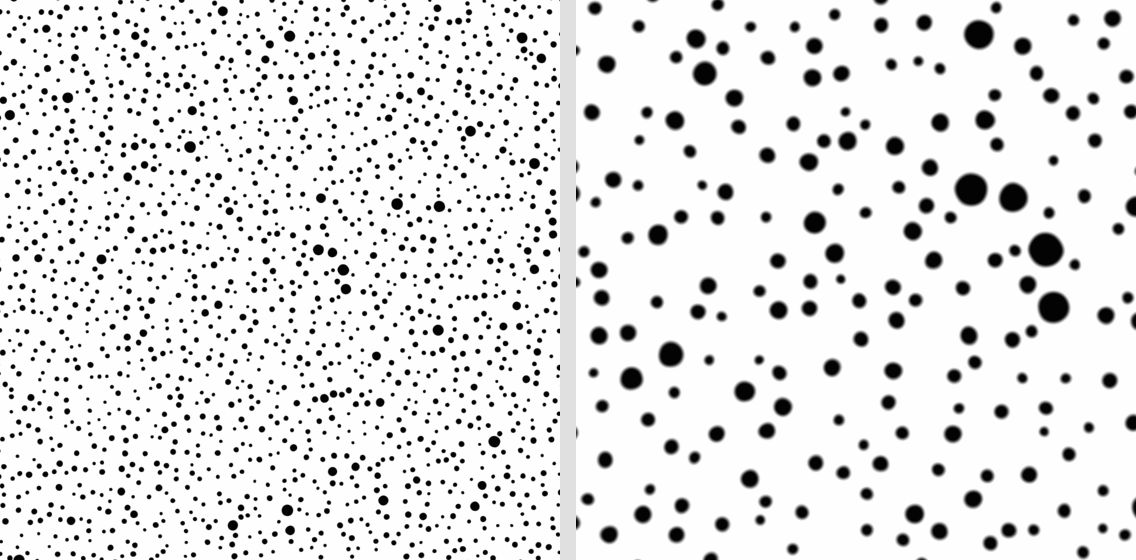
Left: the whole. Right: its middle third, enlarged.
Give the GLSL for this pattern, as a WebGL 1 fragment shader.

```glsl
precision highp float;
uniform vec2 u_resolution;

const vec3 PAPER = vec3(0.995);
const vec3 INK = vec3(0.012);
const float CELLS = 40.0;          // dots along one side of the canvas
const float GRID_ANGLE = 0.47;     // turns the grid so no rows show
const float JITTER = 0.88;         // scatter inside a cell
const float GAP = 0.30;            // free space kept between dots, in cells
const float RADIUS_MIN = 0.0026;   // radii in canvas units
const float RADIUS_SPREAD = 0.0030;
const float RADIUS_BIG = 0.0050;   // extra radius of the rare big dots
const float BIG_RARITY = 40.0;
const float EDGE = 0.0016;         // half width of the soft edge
const float WOBBLE = 0.035;        // unevenness of the outlines, in cells
const float WOBBLE_SCALE = 2.0;

vec3 hash3(vec2 p) {
  vec3 q = fract(p.xyx * vec3(0.1031, 0.1030, 0.0973));
  q += dot(q, q.yxz + 33.33);
  return fract((q.xxy + q.yzz) * q.zyx);
}

float gradientTerm(vec2 corner, vec2 offset) {
  return dot(hash3(corner).xy * 2.0 - 1.0, offset);
}

float gradientNoise(vec2 p) {
  vec2 i = floor(p);
  vec2 f = p - i;
  vec2 u = f * f * f * (f * (f * 6.0 - 15.0) + 10.0);
  vec2 e = vec2(1.0, 0.0);
  float low = mix(gradientTerm(i, f), gradientTerm(i + e, f - e), u.x);
  float high = mix(gradientTerm(i + e.yx, f - e.yx), gradientTerm(i + 1.0, f - 1.0), u.x);
  return mix(low, high, u.y);
}

// Scattered dot of a cell: centre in xy, radius in z, in cell units
vec3 scatteredDot(vec2 cell) {
  vec3 h = hash3(cell + 137.0);
  float radius = RADIUS_MIN + RADIUS_SPREAD * h.z + RADIUS_BIG * pow(h.z, BIG_RARITY);
  return vec3(cell + 0.5 + (h.xy - 0.5) * JITTER, radius * CELLS);
}

// The same dot pushed away from neighbours that come too close
vec3 spacedDot(vec2 cell) {
  vec3 self = scatteredDot(cell);
  vec2 push = vec2(0.0);
  for (int y = -1; y <= 1; y++) {
    for (int x = -1; x <= 1; x++) {
      vec3 other = scatteredDot(cell + vec2(float(x), float(y)));
      vec2 away = self.xy - other.xy;
      float dist = length(away);
      float lack = max(self.z + other.z + GAP - dist, 0.0);
      push += away / max(dist, 0.001) * lack * 0.5;
    }
  }
  return vec3(self.xy + push, self.z);
}

void main() {
  float side = min(u_resolution.x, u_resolution.y);
  vec2 uv = gl_FragCoord.xy / side;

  // Turned cell space with slightly uneven outlines
  float c = cos(GRID_ANGLE);
  float s = sin(GRID_ANGLE);
  vec2 p = mat2(c, s, -s, c) * uv * CELLS;
  vec2 w = p * WOBBLE_SCALE;
  p += WOBBLE * vec2(gradientNoise(w), gradientNoise(w + 71.3));

  // Signed distance to the nearest dot
  vec2 cell = floor(p);
  float dist = 10.0;
  for (int y = -1; y <= 1; y++) {
    for (int x = -1; x <= 1; x++) {
      vec3 d = spacedDot(cell + vec2(float(x), float(y)));
      dist = min(dist, length(p - d.xy) - d.z);
    }
  }

  float edge = max(EDGE, 0.7 / side) * CELLS;
  float ink = 1.0 - smoothstep(-edge, edge, dist);
  gl_FragColor = vec4(mix(PAPER, INK, ink), 1.0);
}
```
